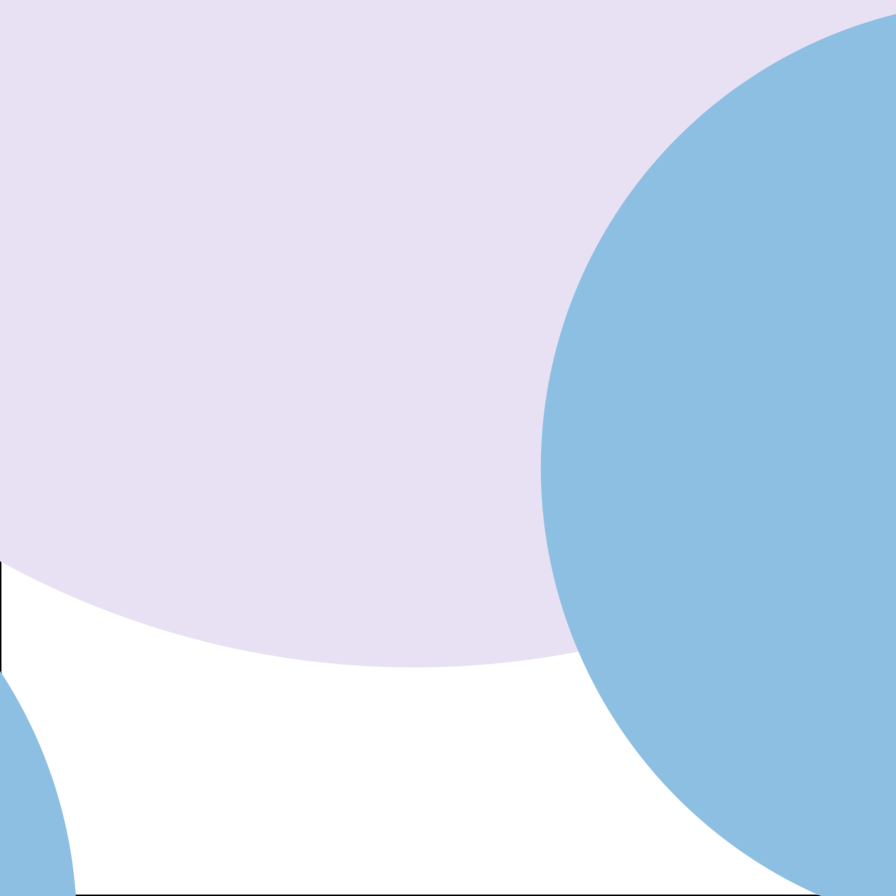
Write a three.js fragment shader that draws this background.

```glsl
// Flat overlapping discs in lavender and sky blue on a thinly framed white ground.
#define LAVENDER vec3(0.910, 0.882, 0.953)
#define SKY_BLUE vec3(0.553, 0.749, 0.886)
#define WHITE vec3(1.0)
#define FRAME_COLOR vec3(0.0)
#define FRAME_WIDTH 0.0016
#define EDGE_SOFTNESS 0.001
#define BLUE_RADIUS 0.5217
#define LAVENDER_RADIUS 0.961

varying vec2 vUv;

// Coverage of a shape from its signed distance (negative inside).
float coverage(float signedDistance) {
  return 1.0 - smoothstep(-EDGE_SOFTNESS, EDGE_SOFTNESS, signedDistance);
}

float disc(vec2 point, vec2 center, float radius) {
  return coverage(length(point - center) - radius);
}

void main() {
  // White ground with a hairline frame
  vec2 borderDistance = min(vUv, 1.0 - vUv);
  float frame = coverage(min(borderDistance.x, borderDistance.y) - FRAME_WIDTH);
  vec3 color = mix(WHITE, FRAME_COLOR, frame);

  // Large lavender disc hanging from the top
  color = mix(color, LAVENDER, disc(vUv, vec2(0.4622, 1.2161), LAVENDER_RADIUS));

  // Blue discs at the right and the lower left
  float rightDisc = disc(vUv, vec2(1.1253, 0.4779), BLUE_RADIUS);
  float cornerDisc = disc(vUv, vec2(-0.4359, -0.0354), BLUE_RADIUS);
  color = mix(color, SKY_BLUE, max(rightDisc, cornerDisc));

  gl_FragColor = vec4(color, 1.0);
}
```
